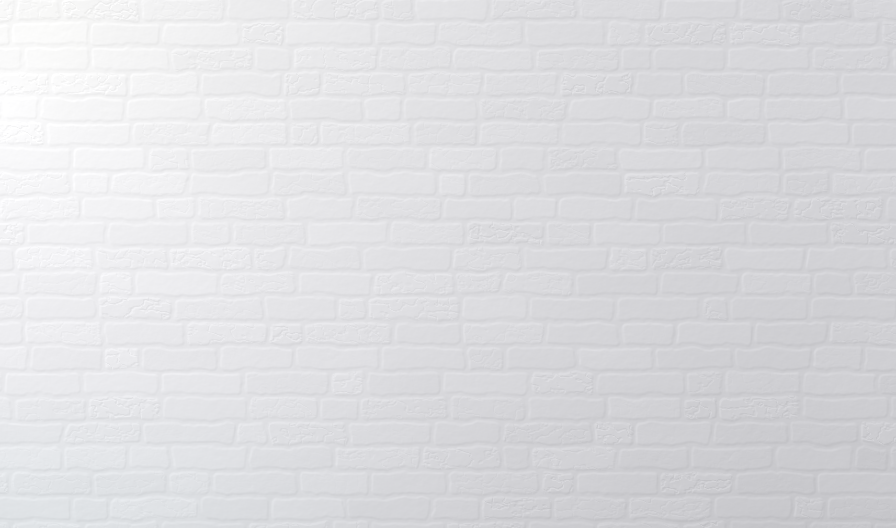
A Shadertoy shader for this texture:

```glsl
// White painted brick wall: about 21 courses of roughly 11 bricks, with odd short ones.
// A height field of rounded bricks, soft joints and rough paint is lit from the upper
// left, over a broad falloff from warm white on the left to cool grey at lower right.

float hash(vec2 p) {
    vec3 q = fract(vec3(p.xyx) * 0.1031);
    q += dot(q, q.yzx + 33.33);
    return fract((q.x + q.y) * q.z);
}

float noise(vec2 p) {
    vec2 i = floor(p), f = fract(p);
    f = f * f * (3.0 - 2.0 * f);
    return mix(mix(hash(i), hash(i + vec2(1, 0)), f.x),
               mix(hash(i + vec2(0, 1)), hash(i + vec2(1, 1)), f.x), f.y);
}

float fbm(vec2 p) {
    float sum = 0.0, amp = 0.5;
    for (int i = 0; i < 3; i++) {
        sum += amp * noise(p);
        p = mat2(1.6, 1.2, -1.2, 1.6) * p + 7.3;
        amp *= 0.5;
    }
    return sum;
}

// Position of the n-th upright joint: four long bricks, then a short one
float jointX(float n, float row) {
    return floor(n / 5.0) * 4.5 + mod(n, 5.0) + 0.2 * (hash(vec2(n + 90.0, row + 17.0)) - 0.5);
}

// Left edge, right edge and row of the brick at p, where one course is one unit tall
vec3 brickAt(vec2 p) {
    float row = floor(p.y);
    float shift = 0.5 * mod(row, 2.0) + 4.5 * hash(vec2(row + 40.0, 3.0)) + 9.0;
    float x = p.x / 3.19 + shift;
    float group = floor(x / 4.5);
    float n = group * 5.0 + floor(x - group * 4.5);
    float left = -1e3, right = 1e3;
    for (int k = -1; k <= 2; k++) {
        float j = jointX(n + float(k), row);
        if (j <= x) left = max(left, j);
        else right = min(right, j);
    }
    return vec3((vec2(left, right) - shift) * 3.19, row);
}

// Signed distance to the brick's rounded outline, negative inside
float brickDistance(vec2 p, vec3 brick) {
    vec2 centre = vec2(0.5 * (brick.x + brick.y), brick.z + 0.5);
    vec2 halfSize = vec2(0.5 * (brick.y - brick.x), 0.5) - 0.075;
    vec2 q = abs(p - centre) - halfSize + 0.16;
    return length(max(q, 0.0)) + min(max(q.x, q.y), 0.0) - 0.16;
}

float wallHeight(vec2 p) {
    // Uneven edges from hand laying and thick paint
    vec2 w = p + 0.16 * (vec2(noise(p * 1.3), noise(p * 1.3 + 31.0)) - 0.5)
               + 0.07 * (vec2(noise(p * 4.5 + 9.0), noise(p * 4.5 + 57.0)) - 0.5);
    vec3 brick = brickAt(w);
    float face = 1.0 - smoothstep(-0.09, 0.05, brickDistance(w, brick));
    float rough = hash(brick.xz * 3.7 + 50.0);

    // Fine grain everywhere; ridges and chips on the rougher bricks
    float grain = fbm(p * vec2(4.0, 5.0));
    float ridge = abs(fbm(p * vec2(2.2, 3.4) + 11.0) - 0.45);
    float chip = smoothstep(0.62, 0.72, fbm(p * 1.9 + 23.0)) * rough;
    return face * (0.75 + 0.25 * rough) + 0.5 * grain
         - face * rough * rough * 0.7 * (1.0 - smoothstep(0.0, 0.07, ridge))
         - 0.4 * face * chip;
}

void mainImage(out vec4 fragColor, in vec2 fragCoord) {
    vec2 uv = fragCoord / iResolution.xy;
    vec2 p = fragCoord / iResolution.y * 21.15 - vec2(0.0, 0.28);

    // Broad light: bright upper left, dim towards the lower right
    float tone = mix(0.945, 0.84, smoothstep(-0.05, 0.95, uv.x));
    tone -= 0.06 * (1.0 - uv.y) * (1.0 - uv.y);
    tone += 0.06 * exp(-3.0 * length((uv - vec2(0.0, 0.8)) * vec2(2.0, 1.0)));

    // Relief from the height change towards the light
    vec2 toLight = 0.07 * normalize(vec2(-0.6, 0.8));
    float slope = wallHeight(p - 0.5 * toLight) - wallHeight(p + 0.5 * toLight);
    tone += 0.055 * clamp(slope, -0.8, 0.6);

    // Slight differences of paint between bricks, darker joints, faint stains
    vec3 brick = brickAt(p);
    float face = 1.0 - smoothstep(-0.06, 0.06, brickDistance(p, brick));
    tone += face * 0.014 * (hash(brick.xz * 5.1 + 80.0) - 0.5);
    tone -= 0.006 * (1.0 - face);
    tone += 0.012 * (fbm(p * vec2(0.35, 0.7)) - 0.45);

    // Cool tint, fading to neutral at upper left and leaning teal at lower left
    float warm = exp(-2.5 * length(uv - vec2(0.05, 0.95)));
    float teal = (1.0 - smoothstep(0.0, 0.6, uv.x)) * (1.0 - smoothstep(0.0, 0.35, uv.y));
    vec3 tint = mix(vec3(-0.004, -0.004, 0.012), vec3(0.002, 0.002, -0.002), warm);
    tint += teal * vec3(-0.01, 0.004, 0.002);
    fragColor = vec4(clamp(tone + tint, 0.0, 1.0), 1.0);
}
```
